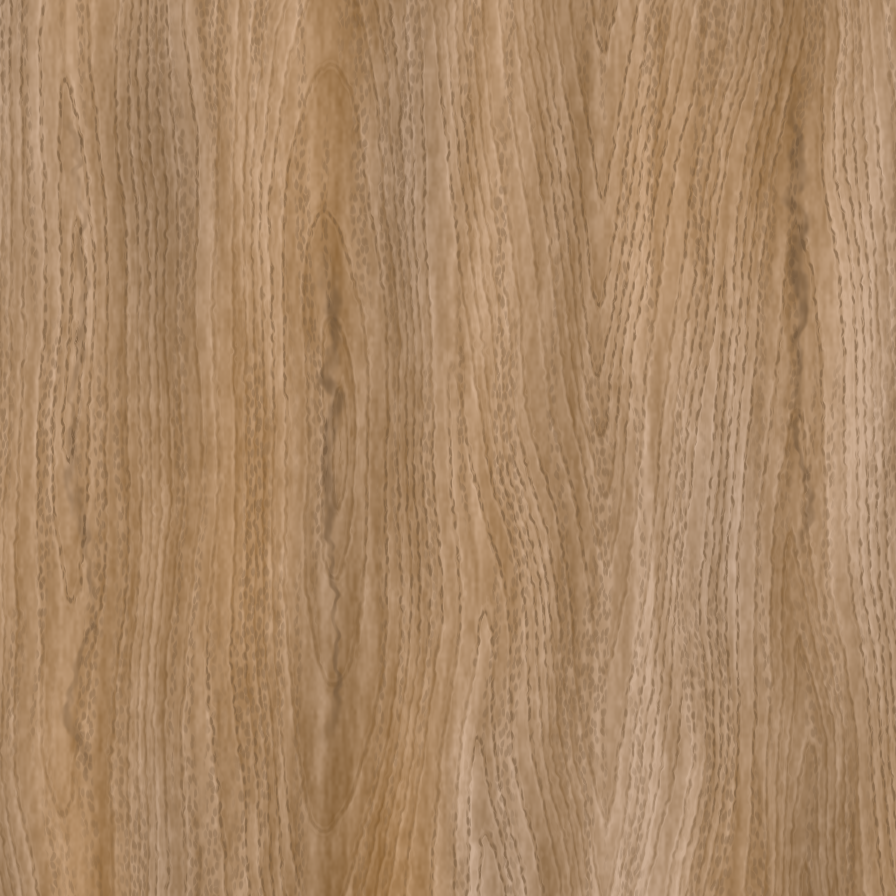
Reproduce this texture procedurally as a three.js fragment shader.

```glsl
// Oak veneer with upright grain: growth rings are contours of a height field
// merged from oval and chevron hearts, then lined with cellular pores.
// Stretched fibre noise and layered sines give the tan tones between rings.
varying vec2 vUv;

const vec3 DARK_OAK = vec3(0.555, 0.412, 0.257);
const vec3 LIGHT_OAK = vec3(0.765, 0.632, 0.508);
const vec3 PORE_GREY = vec3(0.45, 0.345, 0.24);
const vec3 AMBER = vec3(0.016, -0.002, -0.026);
const float RING_COUNT = 74.0;

vec2 hash2(vec2 p) {
  vec3 q = fract(p.xyx * vec3(0.1031, 0.1030, 0.0973));
  q += dot(q, q.yzx + 33.33);
  return fract((q.xx + q.yz) * q.zy);
}

float valueNoise(vec2 p) {
  vec2 cell = floor(p);
  vec2 f = fract(p);
  f = f * f * (3.0 - 2.0 * f);
  float low = mix(hash2(cell).x, hash2(cell + vec2(1.0, 0.0)).x, f.x);
  float high = mix(hash2(cell + vec2(0.0, 1.0)).x, hash2(cell + 1.0).x, f.x);
  return mix(low, high, f.y);
}

// Distance to the nearest scattered point.
float cellular(vec2 p) {
  float nearest = 4.0;
  for (int j = -1; j <= 1; j++) {
    for (int i = -1; i <= 1; i++) {
      vec2 cell = floor(p) + vec2(float(i), float(j));
      nearest = min(nearest, length(cell + hash2(cell) - p));
    }
  }
  return nearest;
}

float smoothMin(float a, float b, float k) {
  float h = max(k - abs(a - b), 0.0) / k;
  return min(a, b) - 0.25 * h * h * k;
}

float ovalHeart(vec2 p, vec2 centre, float stretch) {
  return length((p - centre) * vec2(1.0, stretch));
}

// Nested V shapes; a positive slope points them downwards.
float chevronHeart(vec2 p, vec2 centre, float slope) {
  return length(vec2(p.x - centre.x, 0.009)) - slope * (p.y - centre.y);
}

// Slow sine bends plus a fine ragged edge.
vec2 bendGrain(vec2 p) {
  float bend = 0.006 * sin(7.0 * p.y + 5.0 * p.x) + 0.003 * sin(17.0 * p.y - 13.0 * p.x);
  bend += 0.014 * (valueNoise(p * vec2(14.0, 6.0)) - 0.5);
  bend += 0.003 * (valueNoise(p * vec2(60.0, 26.0)) - 0.5);
  bend += 0.0024 * (valueNoise(p * vec2(210.0, 130.0)) - 0.5);
  return vec2(p.x + bend, p.y);
}

float ringPhase(vec2 p) {
  vec2 q = bendGrain(p);
  float height = ovalHeart(q, vec2(0.37, 0.5), 0.14);
  height = smoothMin(height, chevronHeart(q, vec2(0.67, 0.45), 0.14), 0.02);
  height = smoothMin(height, chevronHeart(q, vec2(0.895, 0.4), -0.08), 0.02);
  height = smoothMin(height, ovalHeart(q, vec2(0.08, 0.62), 0.07), 0.02);
  return RING_COUNT * height + 0.5 * sin(height * 70.0);
}

// Ragged dark split along a heart, tapering at both ends.
float heartVein(vec2 p, float x, float bottom, float top) {
  float wander = 0.035 * (valueNoise(vec2(x * 90.0, p.y * 9.0)) - 0.5);
  wander += 0.016 * (valueNoise(vec2(x * 50.0, p.y * 45.0)) - 0.5);
  wander += 0.006 * (valueNoise(p * vec2(90.0, 110.0)) - 0.5);
  float width = 0.002 + 0.014 * pow(valueNoise(vec2(x * 70.0, p.y * 16.0)), 2.0);
  float ends = smoothstep(bottom, bottom + 0.08, p.y) * smoothstep(top, top - 0.08, p.y);
  float ragged = 0.2 + 0.8 * valueNoise(p * vec2(190.0, 70.0));
  return ends * ragged * smoothstep(width + 0.002, width * 0.3, abs(p.x - x - wander));
}

// Broad bands, streaks and fine fibres, centred on zero.
float fibreTone(vec2 p, vec2 bent) {
  float tone = 0.11 * cos(26.2 * (p.x - 0.02));
  tone += 0.46 * (valueNoise(bent * vec2(9.0, 1.8)) - 0.5);
  tone += 0.42 * (valueNoise(bent * vec2(42.0, 2.6) + 7.0) - 0.5);
  tone += 0.38 * (valueNoise(bent * vec2(125.0, 6.0) + 19.0) - 0.5);
  tone += 0.30 * (valueNoise(p * vec2(250.0, 60.0) + 31.0) - 0.5);
  tone += 0.16 * (valueNoise(p * vec2(290.0, 190.0) + 53.0) - 0.5);
  return tone;
}

void main() {
  vec2 p = vUv;
  vec2 bent = bendGrain(p);

  // Ring distance in canvas units, from the slope of the phase
  float phase = ringPhase(p);
  float stepSize = 0.0015;
  vec2 slope = vec2(ringPhase(p + vec2(stepSize, 0.0)), ringPhase(p + vec2(0.0, stepSize))) - phase;
  float steepness = max(length(slope) / stepSize, 9.0);
  float f = fract(phase);
  float edgeDistance = min(f, 1.0 - f) / steepness;
  float ringLine = smoothstep(0.0030, 0.0006, edgeDistance);
  float ringShade = smoothstep(0.0, 0.15, f) * (1.0 - f);

  // Pores break each ring into short dashes, with a few stray ones between
  float dashes = smoothstep(0.55, 0.22, cellular(bent * vec2(210.0, 80.0)));
  float presence = smoothstep(0.2, 0.7, valueNoise(bent * vec2(16.0, 5.0) + 3.0));
  float pores = ringLine * (0.1 + 0.9 * dashes) * (0.3 + 0.7 * presence);
  float strayBand = smoothstep(0.5, 0.85, valueNoise(bent * vec2(100.0, 4.0) + 71.0));
  pores = max(pores, 0.6 * dashes * strayBand);
  float veins = max(heartVein(p, 0.37, 0.15, 0.74), heartVein(p, 0.895, 0.36, 0.92));
  veins = max(veins, 0.6 * heartVein(p, 0.09, 0.1, 0.9));

  // Pale rims beside the pores, then the final tint
  float rim = smoothstep(0.0060, 0.0035, edgeDistance) * (1.0 - ringLine);
  float tone = 0.55 + fibreTone(p, bent) + 0.3 * (ringShade - 0.4) + 0.12 * rim;
  vec3 wood = mix(DARK_OAK, LIGHT_OAK, clamp(tone, -0.15, 1.2));
  wood += AMBER * (2.0 * valueNoise(bent * vec2(11.0, 2.5) + 47.0) - 1.0);
  wood = mix(wood, PORE_GREY, clamp(0.55 * pores + 0.75 * veins, 0.0, 0.85));
  gl_FragColor = vec4(wood, 1.0);
}
```
